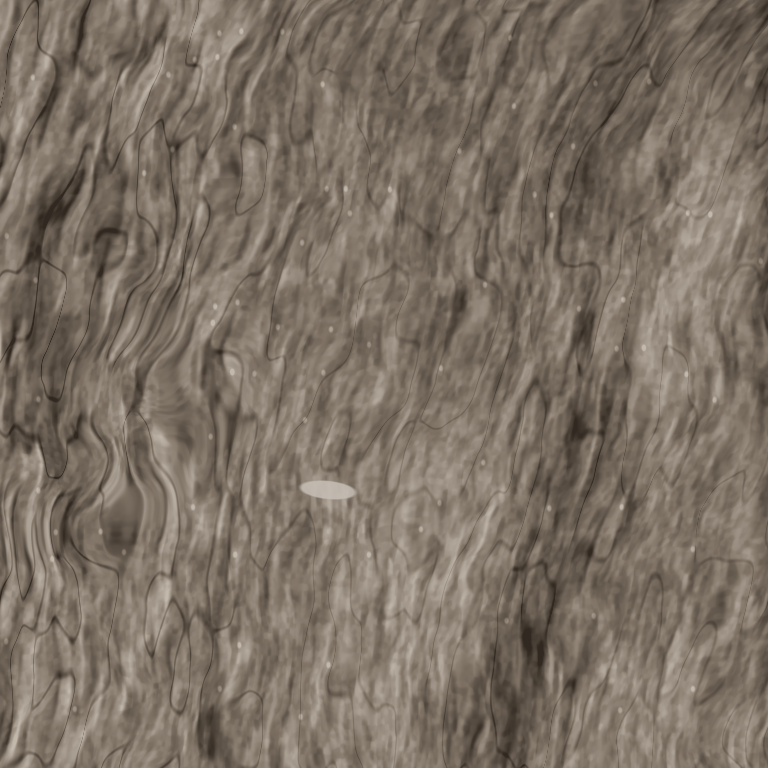
Reproduce this texture procedurally as a Shadertoy shader.

```glsl
// Colours from crevice to worn ridge
const vec3 DARK  = vec3(0.33, 0.29, 0.25);
const vec3 MID   = vec3(0.49, 0.44, 0.39);
const vec3 LIGHT = vec3(0.69, 0.65, 0.60);
const vec3 CHIP  = vec3(0.75, 0.72, 0.68);

// Cells per canvas, across and along the grain
const vec2 PATCH_FREQ  = vec2(5.0, 2.5);
const vec2 STREAK_FREQ = vec2(30.0, 6.0);
const vec2 CRACK_FREQ  = vec2(40.0, 11.0);
const vec2 SLIVER_FREQ = vec2(74.0, 17.0);
const vec2 FIBRE_FREQ  = vec2(150.0, 44.0);
const vec2 GRAIN_FREQ  = vec2(190.0, 140.0);
const float FLECK_FREQ = 34.0;

// Strength of each layer in tone
const float BASE_TONE  = 0.515;
const float PATCH_AMP  = 0.055;
const float STREAK_AMP = 0.05;
const float CRACK_AMP  = 0.13;
const float SLIVER_AMP = 0.09;
const float FIBRE_AMP  = 0.08;
const float GRAIN_AMP  = 0.04;
const float RELIEF_AMP = 0.11;
const float VEIN_AMP   = 0.10;
const vec2 RELIEF_STEP = vec2(0.004, -0.005);

// Pale chip: centre, half size and slope
const vec2 CHIP_POS  = vec2(0.427, 0.362);
const vec2 CHIP_SIZE = vec2(0.037, 0.012);
const float CHIP_SLOPE = -0.09;

vec3 hash3(vec2 p) {
    vec3 a = fract(p.xyx * vec3(0.1031, 0.1030, 0.0973));
    a += dot(a, a.yxz + 33.33);
    return fract((a.xxy + a.yzz) * a.zyx);
}

// Smooth cellular noise in -1..1: random cell values blended by distance
float cellNoise(vec2 p, float seed) {
    vec2 cell = floor(p), f = p - cell;
    float sum = 0.0, total = 0.0;
    for (int y = -1; y <= 1; y++)
    for (int x = -1; x <= 1; x++) {
        vec2 o = vec2(x, y);
        vec3 h = hash3(cell + o + seed * 37.0 + 200.0);
        vec2 d = o + 0.15 + 0.7 * h.xy - f;
        float w = exp(-5.0 * dot(d, d));
        sum += w * (2.0 * h.z - 1.0);
        total += w;
    }
    return sum / total;
}

float bell(float x, float width) {
    x /= width;
    return exp(-x * x);
}

// Knotted zone running diagonally through the left half
float knotMask(vec2 p) {
    return bell(p.x - 0.04 - 0.5 * (p.y - 0.2), 0.13) * bell(p.y - 0.42, 0.2);
}

// Straightens the leaning, wavy grain into vertical columns
vec2 grainSpace(vec2 p, float knot) {
    float lift = max(p.y - 0.6, 0.0);
    float lean = (0.08 + 0.14 * p.x) * p.y + 0.3 * lift * lift;
    float wave = 0.010 * sin(9.0 * p.y + 4.0 * p.x)
               + 0.004 * sin(23.0 * p.y - 11.0 * p.x + 1.0);
    vec2 swirl = vec2(cellNoise(p * vec2(13.0, 11.0), 1.0),
                      cellNoise(p * vec2(12.0, 9.0), 2.0));
    float ripple = cellNoise(p * vec2(30.0, 24.0), 3.0);
    p.x -= lean + wave;
    return p + swirl * (0.007 + 0.035 * knot) + vec2(0.003 * ripple, 0.0);
}

// Dark bands following the grain
float veins(vec2 p) {
    float right = 0.66 + 0.2 * p.y + 0.025 * sin(7.0 * p.y - 0.8);
    float left = 0.03 + 0.04 * p.y;
    float wobble = 0.03 * cellNoise(p * vec2(9.0, 6.0), 4.0);
    return bell(p.x - right + wobble, 0.07)
         + 0.8 * bell(p.x - left + wobble, 0.045) * smoothstep(0.3, 0.6, p.y);
}

// Rare small bright specks
float flecks(vec2 p) {
    vec2 g = p * FLECK_FREQ;
    vec3 h = hash3(floor(g) + 500.0);
    vec2 d = (fract(g) - 0.25 - 0.5 * h.xy) * vec2(1.0, 0.7);
    return smoothstep(0.14, 0.04, length(d)) * step(0.955, h.z);
}

void mainImage(out vec4 fragColor, in vec2 fragCoord) {
    vec2 p = fragCoord / iResolution.xy;
    float knot = knotMask(p);
    vec2 q = grainSpace(p, knot);
    float vein = veins(p);

    // Rougher on the left and in the veins, calmer in the middle
    float rough = 0.65 + 0.5 * smoothstep(0.45, 0.2, p.x) + 0.3 * vein;

    // Layered grain with side-lit slivers
    float sliver = cellNoise(q * SLIVER_FREQ, 5.0);
    float relief = sliver - cellNoise((q + RELIEF_STEP) * SLIVER_FREQ, 5.0);
    float crack = smoothstep(0.16, 0.0, abs(cellNoise(q * CRACK_FREQ, 6.0)));
    float tone = BASE_TONE
        + PATCH_AMP * cellNoise(q * PATCH_FREQ, 7.0)
        + STREAK_AMP * cellNoise(q * STREAK_FREQ, 8.0)
        + FIBRE_AMP * cellNoise(q * FIBRE_FREQ, 9.0)
        + GRAIN_AMP * cellNoise(q * GRAIN_FREQ, 10.0)
        + rough * (SLIVER_AMP * sliver + RELIEF_AMP * relief - CRACK_AMP * crack)
        - VEIN_AMP * vein - 0.03 * knot
        - 0.12 * smoothstep(0.975, 0.995, p.x)
        + 0.17 * flecks(p);

    // Tone to colour
    tone = clamp(tone, 0.19, 0.76);
    vec3 colour = tone < MID.r
        ? mix(MID, DARK, (MID.r - tone) / (MID.r - DARK.r))
        : mix(MID, LIGHT, (tone - MID.r) / (LIGHT.r - MID.r));

    // Pale chip
    vec2 c = p - CHIP_POS;
    c.y -= CHIP_SLOPE * c.x;
    float chip = smoothstep(1.08, 0.88, length(c / CHIP_SIZE));
    colour = mix(colour, CHIP + 0.1 * (tone - MID.r), 0.95 * chip);

    fragColor = vec4(colour, 1.0);
}
```
